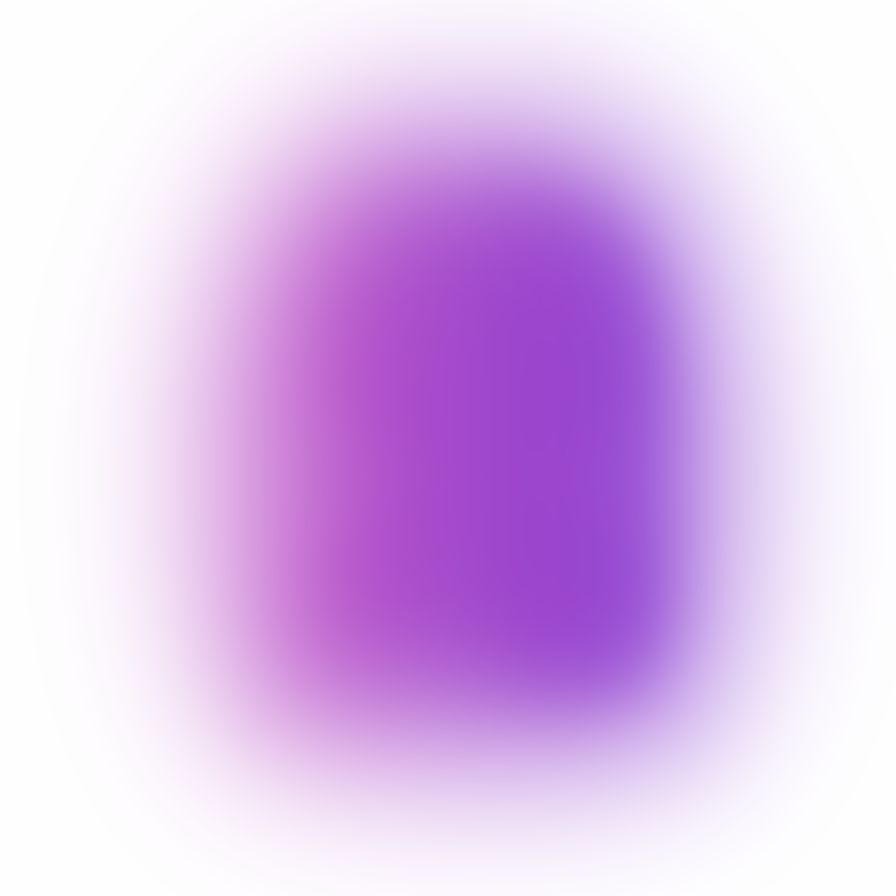
This background is drawn by a Shadertoy shader. Its source:

```glsl
const vec3 PAPER  = vec3(0.998, 0.998, 0.999);
const vec3 ORCHID = vec3(0.74, 0.34, 0.79);
const vec3 VIOLET = vec3(0.61, 0.27, 0.80);
const vec3 INDIGO = vec3(0.56, 0.27, 0.83);

const vec2  CENTER        = vec2(0.525, 0.47);
const float HALF_WIDTH    = 0.265;
const float TOP_HEIGHT    = 0.372;
const float BOTTOM_HEIGHT = 0.300;
const float TOP_POWER     = 2.7;   // rounder arch
const float BOTTOM_POWER  = 3.7;   // squarer base
const float LEFT_BLUR     = 0.095;
const float RIGHT_BLUR_IN  = 0.064;
const float RIGHT_BLUR_OUT = 0.093;

// Approximate signed distance to a superellipse with unequal halves
float blobDistance(vec2 p) {
    float height = p.y > 0.0 ? TOP_HEIGHT : BOTTOM_HEIGHT;
    float power = mix(BOTTOM_POWER, TOP_POWER, smoothstep(-0.15, 0.15, p.y));
    vec2 q = max(abs(p) / vec2(HALF_WIDTH, height), vec2(1e-4));
    float radius = pow(pow(q.x, power) + pow(q.y, power), 1.0 / power);
    return length(p) * (1.0 - 1.0 / max(radius, 1e-3));
}

// Share of a Gaussian-blurred edge that remains at t deviations outside it
float blurredEdge(float t) {
    return 0.5 - 0.5 * tanh(0.7979 * (t + 0.0447 * t * t * t));
}

// Colour runs from warm at the left to cool at the right
vec3 pigment(float x) {
    vec3 color = mix(ORCHID, VIOLET, smoothstep(0.28, 0.62, x));
    return mix(color, INDIGO, smoothstep(0.55, 0.80, x));
}

void mainImage(out vec4 fragColor, in vec2 fragCoord) {
    vec2 uv = fragCoord / iResolution.xy;
    vec2 p = uv - CENTER;
    float dist = blobDistance(p);

    // The right side fades more sharply within the shape
    float rightBlur = mix(RIGHT_BLUR_IN, RIGHT_BLUR_OUT, smoothstep(-0.08, 0.10, dist));
    float blur = mix(LEFT_BLUR, rightBlur, smoothstep(-0.22, 0.22, p.x));

    float coverage = blurredEdge(dist / blur);
    fragColor = vec4(mix(PAPER, pigment(uv.x), coverage), 1.0);
}
```
